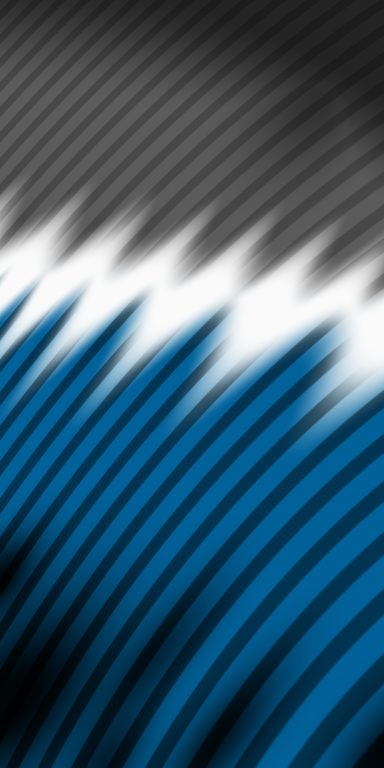
A WebGL 1 fragment shader for this background:

```glsl
precision highp float;
// Curved diagonal stripes over a grey sky and a blue field, split by a ragged
// white glow. A quadratic phase bends the stripes; cosine waves on a sheared
// axis make the glow's spikes and tails; soft ellipses darken the corners.

uniform vec2 u_resolution;

const float TAU = 6.2831853;

// Soft ellipse stretched along the stripe direction; size = (length, width).
float softStreak(vec2 d, vec2 size) {
  vec2 along = vec2(0.62, 0.785);
  vec2 q = vec2(dot(d, along), dot(d, vec2(along.y, -along.x))) / size;
  return exp(-dot(q, q));
}

// Stripe mask: 1 inside a dark stripe; wider and steeper toward the bottom.
float darkStripe(vec2 p) {
  float phase = p.y * (6.45 + 2.6 * p.y - 2.5 * p.x) + p.x * (4.0 * p.x - 12.6);
  float fromCentre = abs(fract(phase - 0.1) - 0.5);
  return 1.0 - smoothstep(0.17, 0.25, fromCentre);
}

// Upper fade of the glow: evenly spaced slanted spikes.
float upperFade(float slant, float h) {
  float spike = cos(TAU * (slant + 0.22) / 0.18);
  return 1.0 - smoothstep(1.31 + 0.03 * spike, 1.51 + 0.07 * spike, h);
}

// Lower fade of the glow: tails that widen to the right.
float lowerFade(float slant, float h) {
  float wave = 2.41 * log2(max(slant + 0.36, 0.05) / 0.53);
  float tail = 0.5 - 0.5 * cos(TAU * wave);
  return smoothstep(mix(1.14, 0.88, tail), mix(1.33, 1.21, tail), h);
}

void main() {
  // Canvas spans 1 wide by 2 high.
  vec2 p = gl_FragCoord.xy / u_resolution * vec2(1.0, 2.0);
  float h = p.y + 0.12 * p.x;
  float slant = p.x - 0.85 * (p.y - 1.2);

  // Grey sky, darker toward the top right.
  float skyDark = smoothstep(1.76, 2.08, p.y + 0.3 * p.x * p.x);
  skyDark = max(skyDark, 0.8 * softStreak(p - vec2(0.84, 1.76), vec2(0.22, 0.14)));
  vec3 sky = vec3(mix(0.36, 0.14, skyDark));

  // Blue field with shadows in the lower corners.
  float shadow = softStreak(p - vec2(0.04, 0.18), vec2(0.32, 0.17));
  shadow += 0.8 * softStreak(p - vec2(0.0, 0.5), vec2(0.14, 0.07));
  shadow += 0.75 * softStreak(p - vec2(0.57, 0.07), vec2(0.26, 0.08));
  shadow += 0.55 * softStreak(p - vec2(0.42, 0.3), vec2(0.24, 0.07));
  shadow += 0.85 * softStreak(p - vec2(1.02, 0.04), vec2(0.22, 0.11));
  shadow += 0.6 * softStreak(p - vec2(0.27, 0.0), vec2(0.16, 0.07));
  vec3 field = vec3(0.005, 0.385, 0.605) * (1.0 - min(shadow, 0.95));

  // White glow between the two halves.
  float skyPart = smoothstep(1.22, 1.36, h);
  float glow = upperFade(slant, h) * lowerFade(slant, h);
  vec3 color = mix(mix(field, sky, skyPart), vec3(0.98), glow);

  // Stripes fade out in the core of the glow.
  float stripeDepth = mix(0.46, 0.22, skyPart) * (1.0 - smoothstep(0.3, 1.0, glow));
  stripeDepth += 0.3 * min(shadow, 1.0) * (1.0 - skyPart);
  color *= 1.0 - stripeDepth * darkStripe(p);

  gl_FragColor = vec4(color, 1.0);
}
```
